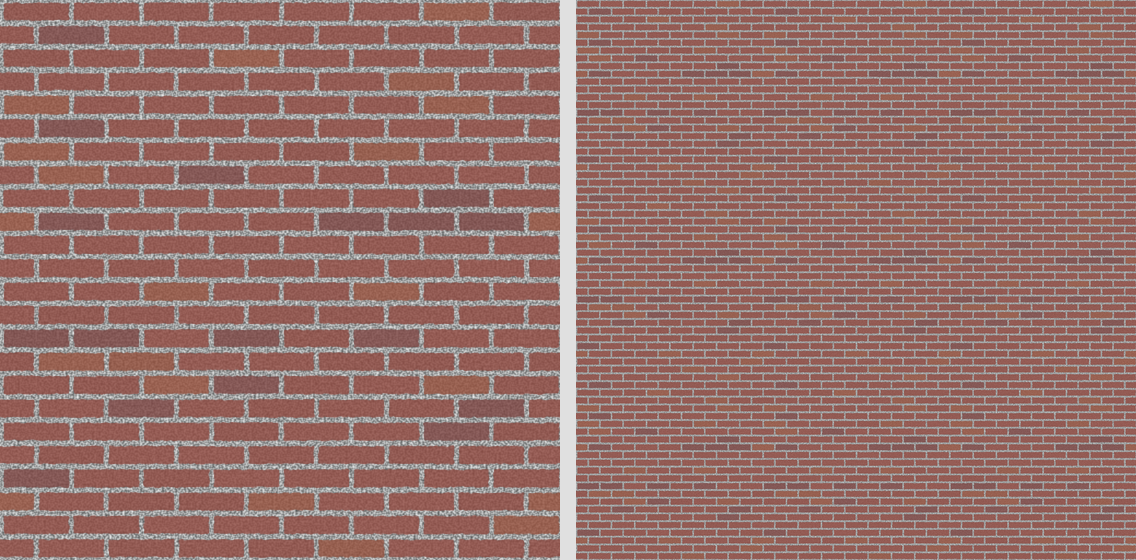
Left, the tile; right, the same tile 3 across and 3 down.
Reproduce this texture procedurally as a WebGL 1 fragment shader.

```glsl
precision highp float;
// Running-bond brick wall: rounded boxes on a half-staggered grid, with
// edges roughened by gradient noise, over speckled grey mortar.
// All grids and noise lattices wrap at the canvas border, so it tiles.

#define GRID vec2(8.0, 24.0)            // bricks across, courses up
#define BRICK_SIZE vec2(0.1165, 0.0316) // width and height of a brick
#define CORNER 0.0028                   // corner radius
#define SHIFT_X 0.0026                  // sideways offset of the bond
#define SIZE_JITTER 0.0009              // size change between bricks
#define EDGE_WEAR 0.0022                // roughness of the brick outline
#define EDGE_SOFT 0.0017                // blend from brick into mortar
#define DARK_SHARE 0.085                // share of burnt bricks
#define ORANGE_SHARE 0.09               // share of orange bricks
#define MORTAR_GRAIN 0.38               // contrast of the mortar speckle
#define BRICK_GRAIN 0.075               // contrast of the brick speckle

uniform vec2 u_resolution;

const vec3 RED = vec3(0.580, 0.357, 0.328);
const vec3 ORANGE = vec3(0.598, 0.380, 0.318);
const vec3 BURNT = vec3(0.522, 0.346, 0.337);
const vec3 MORTAR = vec3(0.628, 0.636, 0.636);

float hash(vec2 p) {
  vec3 q = fract(p.xyx * vec3(0.1031, 0.1030, 0.0973));
  q += dot(q, q.yzx + 33.33);
  return fract((q.x + q.y) * q.z);
}

// Dot product of a random lattice gradient with the offset from its corner.
float corner(vec2 cell, vec2 offset, float period) {
  float angle = 6.28319 * hash(mod(cell, period) + period);
  return dot(vec2(cos(angle), sin(angle)), offset);
}

// Gradient noise wrapping after a whole number of cells.
float noise(vec2 uv, float period) {
  vec2 p = uv * period;
  vec2 i = floor(p);
  vec2 f = p - i;
  vec2 w = f * f * f * (f * (f * 6.0 - 15.0) + 10.0);
  vec2 e = vec2(1.0, 0.0);
  float low = mix(corner(i, f, period), corner(i + e, f - e, period), w.x);
  float high = mix(corner(i + e.yx, f - e.yx, period),
                   corner(i + e.xx, f - e.xx, period), w.x);
  return mix(low, high, w.y);
}

float roundedBox(vec2 p, vec2 halfSize, float radius) {
  vec2 d = abs(p) - halfSize + radius;
  return length(max(d, 0.0)) + min(max(d.x, d.y), 0.0) - radius;
}

vec3 brickColor(vec2 id) {
  float kind = hash(id + 17.0);
  vec3 color = mix(RED, BURNT, step(kind, DARK_SHARE));
  color = mix(color, ORANGE, step(1.0 - ORANGE_SHARE, kind));
  return color * (1.0 + 0.025 * (hash(id + 71.0) - 0.5));
}

void main() {
  vec2 uv = gl_FragCoord.xy / u_resolution;
  float pixel = 1.0 / min(u_resolution.x, u_resolution.y);

  // Staggered brick cells
  vec2 grid = (uv - vec2(SHIFT_X, 0.0)) * GRID;
  grid.x += 0.5 * (1.0 - mod(floor(grid.y), 2.0));
  vec2 id = mod(floor(grid), GRID);
  vec2 local = (fract(grid) - 0.5) / GRID;

  // Worn outline
  vec2 jitter = vec2(hash(id + 31.0), hash(id + 53.0)) - 0.5;
  float wear = noise(uv, 96.0) + 0.5 * noise(uv, 192.0);
  float dist = roundedBox(local, 0.5 * BRICK_SIZE + SIZE_JITTER * jitter, CORNER);
  dist += EDGE_WEAR * wear;
  float soft = max(EDGE_SOFT, 0.75 * pixel);
  float inBrick = 1.0 - smoothstep(-soft, soft, dist);

  // Fine speckle on both materials
  float grain = noise(uv, 256.0) + 0.35 * noise(uv + 0.37, 128.0);
  float rim = smoothstep(-0.005, -0.001, dist);
  vec3 brick = brickColor(id) * (1.0 - 0.025 * rim) + BRICK_GRAIN * grain;
  vec3 mortar = MORTAR + MORTAR_GRAIN * grain;

  gl_FragColor = vec4(mix(mortar, brick, inBrick), 1.0);
}
```
